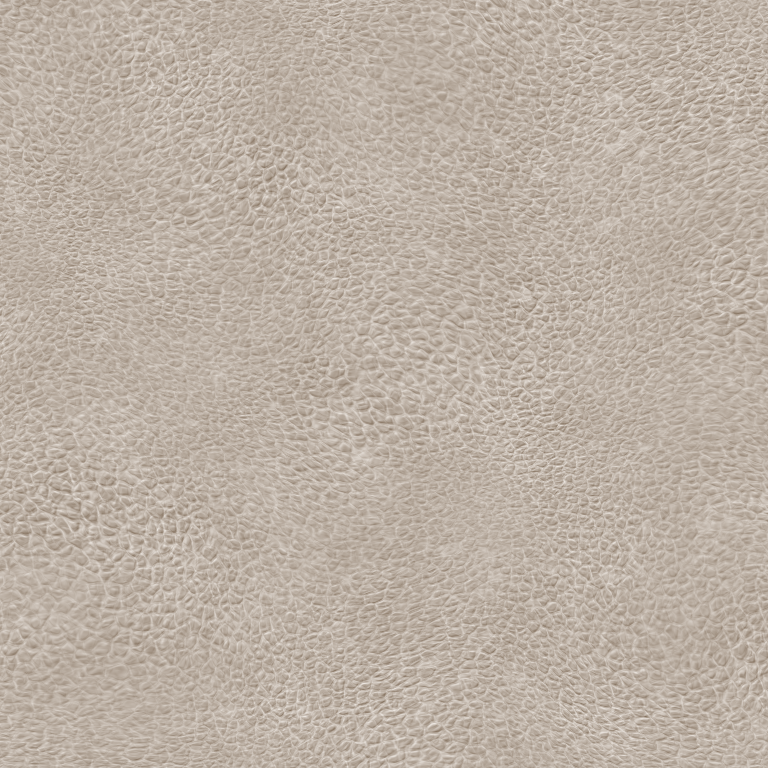
This texture is drawn by a WebGL 1 fragment shader. Its source:

```glsl
precision highp float;
// Soft beige leather: crisp wrinkled pebble grain with pale creases and faint folds.

uniform vec2 u_resolution;

const vec3 MEAN_COLOR = vec3(0.733, 0.686, 0.639);
const vec3 TONE_STEP = vec3(0.054, 0.061, 0.068);   // colour change per unit of tone
const vec2 GRAIN_SCALE = vec2(57.0, 84.0);          // pebbles across the canvas
const vec2 LIGHT_OFFSET = vec2(-0.0008, 0.0019);    // step towards the light

vec2 hash2(vec2 p) {
  vec3 q = fract(vec3(p.xyx) * vec3(0.1031, 0.1030, 0.0973));
  q += dot(q, q.yzx + 33.33);
  return fract((q.xx + q.yz) * q.zy);
}

float gradientDot(vec2 cell, vec2 corner, vec2 f) {
  float angle = 6.2832 * hash2(cell + corner).x;
  return dot(vec2(cos(angle), sin(angle)), f - corner);
}

float gradientNoise(vec2 p) {
  vec2 cell = floor(p);
  vec2 f = fract(p);
  vec2 u = f * f * f * (f * (f * 6.0 - 15.0) + 10.0);
  float bottom = mix(gradientDot(cell, vec2(0.0, 0.0), f),
                     gradientDot(cell, vec2(1.0, 0.0), f), u.x);
  float top = mix(gradientDot(cell, vec2(0.0, 1.0), f),
                  gradientDot(cell, vec2(1.0, 1.0), f), u.x);
  return mix(bottom, top, u.y);
}

float fbm(vec2 p) {
  float sum = 0.0;
  float amplitude = 1.0;
  for (int i = 0; i < 3; i++) {
    sum += amplitude * gradientNoise(p);
    p = mat2(1.6, 1.2, -1.2, 1.6) * p + 17.3;
    amplitude *= 0.5;
  }
  return sum;
}

// Gap between the two nearest cell points: zero along the creases.
float creaseGap(vec2 p) {
  vec2 cell = floor(p);
  vec2 f = fract(p);
  float nearest = 8.0;
  float second = 8.0;
  for (int y = -1; y <= 1; y++) {
    for (int x = -1; x <= 1; x++) {
      vec2 neighbour = vec2(float(x), float(y));
      float d = length(neighbour + hash2(cell + neighbour) - f);
      second = min(second, max(nearest, d));
      nearest = min(nearest, d);
    }
  }
  return second - nearest;
}

// Bends the skin so the grain changes direction and density.
vec2 stretchSkin(vec2 p, float amount) {
  vec2 bend = vec2(gradientNoise(p * 3.3 + 4.7), gradientNoise(p * 3.3 + 31.2));
  vec2 wobble = vec2(gradientNoise(p * 60.0 + 8.1), gradientNoise(p * 60.0 + 52.6));
  return p + amount * (bend + 0.04 * wobble);
}

// Relief: x is the surface height, y is the crease mask.
vec2 leatherRelief(vec2 p, vec2 scale) {
  float pebbleGap = creaseGap(p * scale);
  float wrinkleGap = creaseGap(p * scale * 1.6 + 23.0);
  float pebble = smoothstep(0.0, 0.5, pebbleGap);
  float wrinkle = smoothstep(0.0, 0.5, wrinkleGap);
  float crease = 1.0 - smoothstep(0.0, 0.22, pebbleGap);
  float fineCrease = 1.0 - smoothstep(0.0, 0.22, wrinkleGap);
  return vec2(pebble + 0.55 * wrinkle, crease + 0.45 * fineCrease);
}

void main() {
  vec2 uv = gl_FragCoord.xy / min(u_resolution.x, u_resolution.y);
  vec2 skin = stretchSkin(uv, 0.075);

  // Worn patches flatten the grain, tight ones deepen it.
  float depth = clamp(1.0 + 0.7 * fbm(uv * 5.0 + 71.0), 0.7, 1.4);

  // Directional light over the pebbles, with pale polished creases.
  vec2 here = leatherRelief(skin, GRAIN_SCALE);
  vec2 lit = leatherRelief(skin + LIGHT_OFFSET, GRAIN_SCALE);
  float slope = here.x - lit.x;
  float tone = depth * (2.1 * slope + 1.45 * (here.y - 0.3));

  // Faint broad folds, then the fine tooth of the surface.
  tone += 0.55 * fbm(skin * vec2(7.0, 8.5) + 12.0);
  tone += 0.6 * gradientNoise(skin * vec2(48.0, 75.0) + 5.0);
  tone += 1.4 * gradientNoise(skin * vec2(160.0, 225.0) + 90.0);

  gl_FragColor = vec4(MEAN_COLOR + TONE_STEP * tone, 1.0);
}
```
